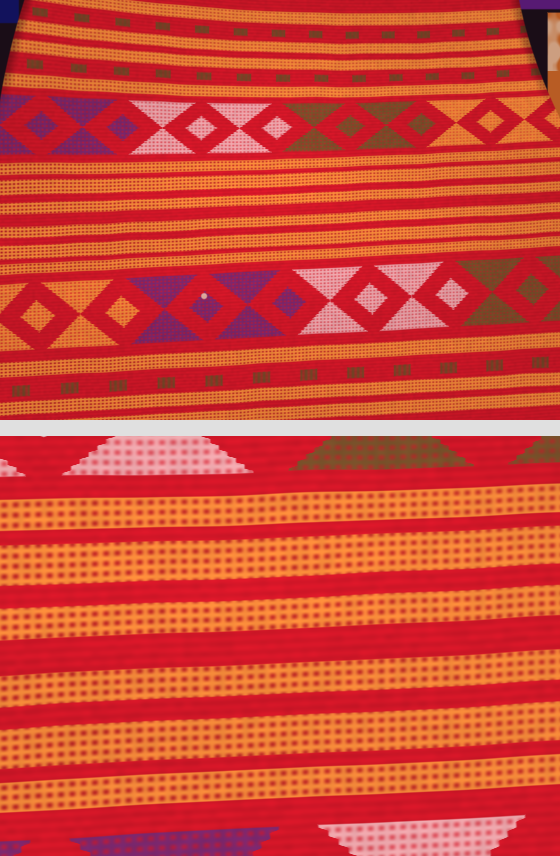
Top: the whole. Bottom: its middle third, enlarged.
Write a Shadertoy shader that draws this pattern.

```glsl
// Handwoven red cloth with gold stripes, dashed lines and two bands of diamond motifs
#define RED vec3(0.80, 0.085, 0.15)
#define GOLD vec3(0.94, 0.53, 0.22)
#define PURPLE vec3(0.47, 0.15, 0.42)
#define ROSE vec3(0.91, 0.64, 0.66)
#define OLIVE vec3(0.46, 0.31, 0.16)
#define DARK vec3(0.10, 0.05, 0.09)
#define THREADS vec2(115.0, 128.0)
#define WAIST 0.42
#define GEM vec2(0.20, 0.48)
#define WOBBLE 0.0022
#define GRAIN 0.06

const float TAU = 6.2831853;

float hash(vec2 p) {
    return fract(sin(dot(p, vec2(127.1, 311.7))) * 43758.5453);
}

float noise(vec2 p) {
    vec2 i = floor(p), f = fract(p);
    f = f * f * (3.0 - 2.0 * f);
    return mix(mix(hash(i), hash(i + vec2(1, 0)), f.x),
               mix(hash(i + vec2(0, 1)), hash(i + vec2(1, 1)), f.x), f.y);
}

// Coverage of a shape from its signed distance in canvas heights
float cover(float d) {
    float soft = 1.0 / iResolution.y;
    return smoothstep(soft, -soft, d);
}

// Row coordinate of the draped cloth: tilt and sag change with height
float clothRow(float y, float u) {
    float v = y;
    for (int i = 0; i < 6; i++) {
        float tilt = 0.065 * exp(-9.0 * v * v) - 0.0365;
        float sag = 0.044 * exp(-11.0 * v * v);
        v = y - tilt * u + sag * u * u;
    }
    return v;
}

// Repeat coordinate: quadratic spacing for the slight perspective
float repeatAt(float u, vec3 k) {
    return k.x + u * (k.y + u * k.z);
}

// Gold stripes: a mirrored middle group plus single ones (centre, half width)
float stripes(float v) {
    const vec2 single[7] = vec2[7](vec2(0.042, 0.0145), vec2(0.113, 0.0125),
        vec2(0.153, 0.0125), vec2(0.219, 0.0125), vec2(0.8455, 0.0175),
        vec2(0.9375, 0.0155), vec2(0.985, 0.0155));
    const vec2 mirrored[3] = vec2[3](vec2(0.026, 0.0122), vec2(0.071, 0.0155),
        vec2(0.1094, 0.0118));
    float d = 1.0;
    for (int i = 0; i < 7; i++) d = min(d, abs(v - single[i].x) - single[i].y);
    for (int i = 0; i < 3; i++) d = min(d, abs(abs(v - 0.5) - mirrored[i].x) - mirrored[i].y);
    return cover(d);
}

// Row of short dashes, each made of a few upright threads
float dashes(float y, float halfHeight, float q, float ribs) {
    float x = q - round(q);
    float d = max((abs(x) - 0.18) * 0.1, abs(y) - halfHeight);
    return cover(d) * (1.0 - ribs * (0.5 + 0.5 * cos(TAU * x * 9.0)));
}

vec3 dye(float index) {
    float i = mod(index, 4.0);
    return i < 0.5 ? PURPLE : i < 1.5 ? ROSE : i < 2.5 ? OLIVE : GOLD;
}

// Hourglasses alternating with small diamonds; colour changes every two repeats
vec4 motifs(float y, float halfHeight, float q, float shift) {
    float n = abs(y) / halfHeight;
    float row = n * 11.0;
    float stair = (floor(row) + smoothstep(0.25, 0.75, fract(row))) / 11.0;
    float cell = floor(q), gemId = round(q);
    float glass = max((abs(q - cell - 0.5) - WAIST * stair) * 0.13, (n - 1.0) * halfHeight);
    float gem = (abs(q - gemId) / GEM.x + stair / GEM.y - 1.0) * halfHeight * 0.33;
    float owner = gem < glass ? gemId - 1.0 : cell;
    return vec4(dye(floor((owner + 1.0) * 0.5) + shift), cover(min(glass, gem)));
}

void mainImage(out vec4 fragColor, in vec2 fragCoord) {
    vec2 p = fragCoord / iResolution.y;
    float y = 1.0 - p.y;
    float u = 2.0 * fragCoord.x / iResolution.x - 1.0;
    float x = (u + 1.0) * 0.66667;
    float v = clothRow(y, u) + WOBBLE * (noise(vec2(x * 16.0, y * 9.0)) - 0.5);

    // Thread gaps, fading where the canvas is too coarse for them
    vec2 thread = 0.5 + 0.5 * cos(TAU * THREADS * vec2(x + 0.04 * u * u, v));
    float fine = smoothstep(0.7, 0.25, THREADS.y / iResolution.y);
    float gaps = mix(0.25, thread.x * thread.y, fine) + 0.16 * thread.y * fine;
    gaps *= mix(0.65, 1.0, smoothstep(0.1, 0.45, y)) * (0.9 - 0.2 * u);

    // Stripes, dashes and motif bands on the red ground
    vec3 col = RED * (0.97 + 0.06 * thread.y * fine);
    col = mix(col, mix(GOLD, RED * 0.85, gaps * 0.72), stripes(v));
    float dash = dashes(v - 0.080, 0.0085, repeatAt(u, vec3(6.04, 7.47, 0.49)), 0.15);
    dash = max(dash, dashes(v - 0.186, 0.0085, repeatAt(u, vec3(5.92, 7.22, 0.52)), 0.2));
    dash = max(dash, dashes(v - 0.897, 0.0130, repeatAt(u, vec3(5.39, 5.93, 0.11)), 0.45));
    col = mix(col, OLIVE * 0.92, dash * 0.92);
    float lowerY = v - 0.722;
    vec4 upper = motifs(v - 0.304, 0.0573, repeatAt(u, vec3(3.04, 3.764, 0.23)), 0.0);
    vec4 lower = motifs(lowerY, 0.078, repeatAt(u, vec3(2.89, 3.395, 0.063)) - 0.45 * lowerY, -1.0);
    col = mix(col, mix(upper.rgb, RED, gaps * 0.55), upper.a);
    col = mix(col, mix(lower.rgb, RED, gaps * 0.55), lower.a);

    // Stray fleck, soft folds of light and grain
    col = mix(col, vec3(0.85, 0.65, 0.6), cover(length(vec2(x - 0.486, y - 0.705)) - 0.007));
    float light = 0.94 + 0.10 * exp(-2.0 * (u * u + pow((y - 0.5) * 2.0, 2.0)));
    light += 0.05 * (noise(vec2(x * 3.0, v * 9.0)) - 0.5);
    col *= light + GRAIN * (noise(vec2(x, y) * 150.0) - 0.5);

    // Dark surroundings past the cloth edges, with neighbouring fabrics
    vec3 around = mix(DARK, vec3(0.07, 0.07, 0.36), cover(max(y - 0.055, x - 0.045)));
    around = mix(around, vec3(0.34, 0.10, 0.45), cover(max(y - 0.022, 1.2 - x)));
    float weft = smoothstep(0.35, 0.65, noise(vec2(x * 50.0, y * 32.0)));
    vec3 scarf = mix(vec3(0.72, 0.36, 0.14), vec3(0.80, 0.62, 0.50), weft * step(y, 0.17));
    around = mix(around, scarf, cover(max(1.304 - x, 0.03 - y)));
    float leftEdge = 0.058 - 0.32 * y + 0.32 * y * y;
    float rightEdge = 1.236 + 0.2 * y + 0.52 * y * y;
    float outside = max(leftEdge - x, x - rightEdge);
    col *= 1.0 - 0.3 * smoothstep(-0.03, 0.0, outside) * smoothstep(0.3, 0.15, y);
    col = mix(around, col, cover(max(outside, -1.0) - step(0.3, y)));
    fragColor = vec4(clamp(col, 0.0, 1.0), 1.0);
}
```
